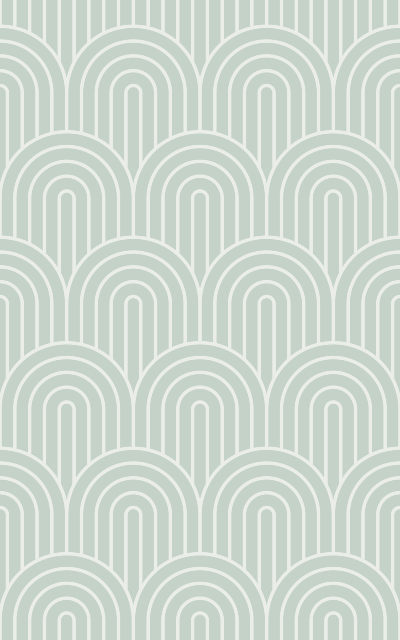
A WebGL 1 fragment shader for this pattern:

```glsl
precision highp float;

// Overlapping rows of concentric arches, pale lines on sage green.
// Each pixel sees either the rings of the arch row centred just below it,
// or the straight legs of the row behind, whose centres lie above it.

uniform vec2 u_resolution;

// Line coverage from the distance to the line's middle; one unit is an arch radius
float stroke(float dist, float pixel) {
    return 1.0 - smoothstep(-0.5, 0.5, (abs(dist) - 0.026) / pixel);
}

// Five evenly spaced lines, at radii 1/9, 3/9, 5/9, 7/9 and 1
float rings(float radius, float pixel) {
    return stroke((fract(radius * 4.5) - 0.5) / 4.5, pixel);
}

void main() {
    // Three arches, each two radii wide, span the canvas
    float pixel = 6.0 / u_resolution.x;
    vec2 p = gl_FragCoord.xy * pixel;

    // Front row and height above its arch centres
    float rowStep = 1.5825;
    float row = floor((p.y - 0.294) / rowStep);
    float height = p.y - 0.294 - row * rowStep;

    // Alternate rows shift by one radius, so the legs behind mirror the front
    float frontX = abs(mod(p.x + row, 2.0) - 1.0);
    float backX = 1.0 - frontX;
    float radius = length(vec2(frontX, height));

    // Arches hide the legs behind them; the rim blends over both
    float line = radius < 1.0
        ? rings(radius, pixel)
        : max(stroke(radius - 1.0, pixel), rings(backX, pixel));

    vec3 sage = vec3(0.77, 0.822, 0.782);
    vec3 ivory = vec3(0.92, 0.932, 0.91);
    gl_FragColor = vec4(mix(sage, ivory, line), 1.0);
}
```
